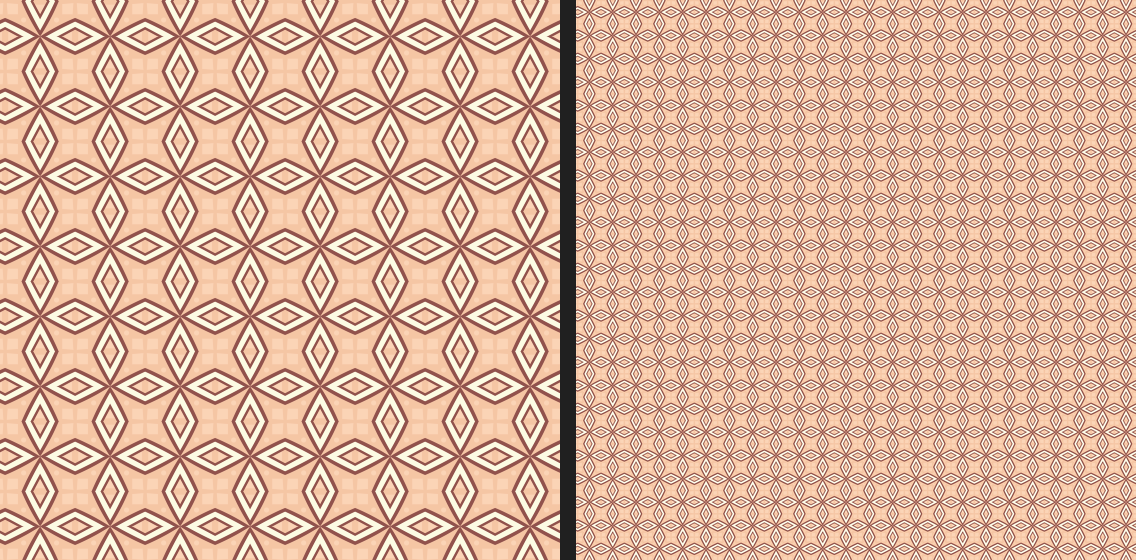
Left, the tile; right, the same tile 3 across and 3 down.
Give the GLSL for this pattern, as a WebGL 1 fragment shader.

```glsl
precision highp float;

uniform vec2 u_resolution;

#define REPEATS 8.0
#define NODE_OFFSET vec2(0.573, 0.479)
#define OUTER_SIZE vec2(0.5, 0.265)
#define CREAM_SIZE vec2(0.415, 0.212)
#define RING_SIZE vec2(0.255, 0.136)
#define HOLE_SIZE vec2(0.182, 0.097)
#define PEACH vec3(0.962, 0.775, 0.645)
#define PALE_PEACH vec3(0.985, 0.83, 0.715)
#define BROWN vec3(0.57, 0.32, 0.30)
#define CREAM vec3(0.99, 0.985, 0.89)

// Signed distance to coverage, one pixel of softness
float coverage(float dist, float pixel) {
  return 1.0 - smoothstep(-0.6 * pixel, 0.6 * pixel, dist);
}

// Diamond with half axes halfSize; bulge bows its sides outward
float diamond(vec2 p, vec2 halfSize, float bulge) {
  float u = p.x / halfSize.x;
  float edge = halfSize.y * (1.0 - u) * (1.0 + bulge * u);
  float slope = halfSize.y / halfSize.x;
  return (p.y - edge) / sqrt(1.0 + slope * slope);
}

// Four pale squares around a cross whose arms widen outward
float fourSquares(vec2 p) {
  float far = max(p.x, p.y);
  float near = min(p.x, p.y);
  return max(far - 0.183, 0.022 + 0.08 * far - near);
}

void main() {
  vec2 grid = gl_FragCoord.xy / u_resolution * REPEATS - NODE_OFFSET;
  float pixel = REPEATS / min(u_resolution.x, u_resolution.y);

  // Fold each cell about the node where the diamond tips meet
  vec2 fromNode = abs(fract(grid + 0.5) - 0.5);
  vec2 fromCell = 0.5 - fromNode;
  vec2 fromDiamond = vec2(0.5 - max(fromNode.x, fromNode.y),
                          min(fromNode.x, fromNode.y));

  // Tonal ground: squares and small dots on the diagonals
  float dots = length(fromNode - 0.235) - 0.036;
  float ground = min(fourSquares(fromCell), dots);
  vec3 color = mix(PEACH, PALE_PEACH, coverage(ground, pixel));

  // Nested diamonds, from the outline to the centre
  float outer = diamond(fromDiamond, OUTER_SIZE, 0.22);
  float cream = diamond(fromDiamond, CREAM_SIZE, 0.1);
  float ring = diamond(fromDiamond, RING_SIZE, 0.0);
  float hole = diamond(fromDiamond, HOLE_SIZE, 0.0);
  vec3 holeColor = mix(PALE_PEACH, PEACH, coverage(fromDiamond.x - 0.045, pixel));

  color = mix(color, BROWN, coverage(outer, pixel));
  color = mix(color, CREAM, coverage(cream, pixel));
  color = mix(color, BROWN, coverage(ring, pixel));
  color = mix(color, holeColor, coverage(hole, pixel));

  gl_FragColor = vec4(color, 1.0);
}
```
